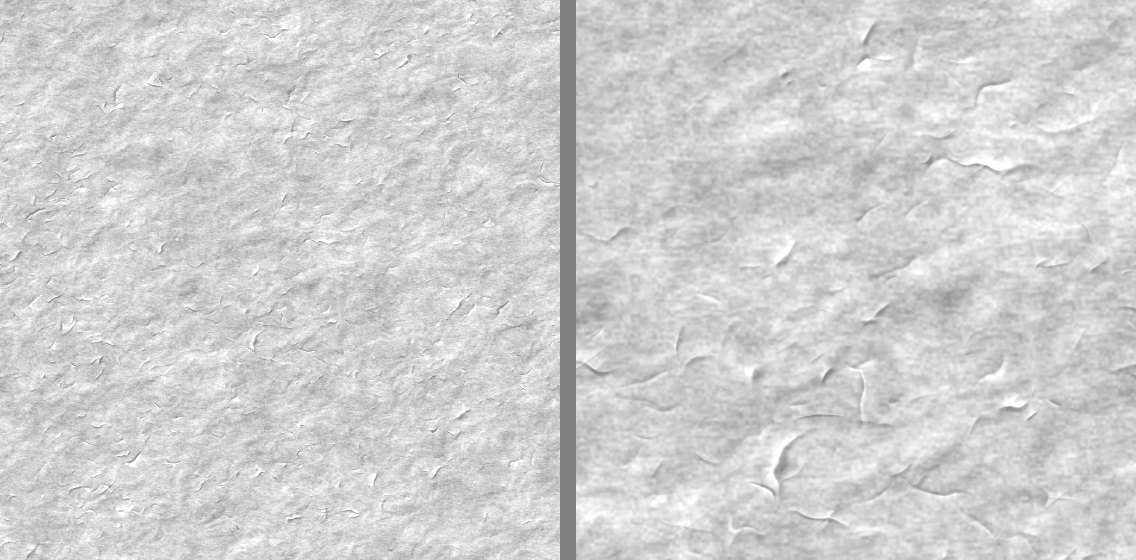
Left, the full canvas; right, a detail of the centre.
Reproduce this texture procedurally as a three.js fragment shader.

```glsl
varying vec2 vUv;

const float BASE_GREY = 0.822;
const float GRAIN_SLANT = 0.22;

// Sine-free hashes
float hash1(vec2 p) {
  vec3 q = fract(p.xyx * 0.1031);
  q += dot(q, q.yzx + 33.33);
  return fract((q.x + q.y) * q.z);
}

vec3 hash3(vec2 p) {
  vec3 q = fract(p.xyx * vec3(0.1031, 0.1030, 0.0973));
  q += dot(q, q.yxz + 33.33);
  return fract((q.xxy + q.yzz) * q.zyx);
}

// Coordinates in a frame turned by the given angle
vec2 turn(vec2 p, float angle) {
  float c = cos(angle), s = sin(angle);
  return vec2(c * p.x + s * p.y, c * p.y - s * p.x);
}

float noise(vec2 p) {
  vec2 cell = floor(p), f = fract(p);
  f = f * f * f * (f * (f * 6.0 - 15.0) + 10.0);
  float low = mix(hash1(cell), hash1(cell + vec2(1.0, 0.0)), f.x);
  float high = mix(hash1(cell + vec2(0.0, 1.0)), hash1(cell + 1.0), f.x);
  return mix(low, high, f.y);
}

// Layered noise centred on zero
float fbm(vec2 p) {
  float sum = 0.0, gain = 0.53;
  for (int i = 0; i < 4; i++) {
    sum += gain * (noise(p) - 0.5);
    p = turn(p, 0.45) * 2.03 + 17.3;
    gain *= 0.55;
  }
  return sum;
}

// Slope of a warped height field, lit from the upper left
float relief(vec2 p, vec2 lightStep) {
  vec2 warp = vec2(noise(p * 0.7 + 41.0), noise(p * 0.7 + 73.0)) - 0.5;
  p += 1.1 * warp;
  return fbm(p) - fbm(p + lightStep);
}

// One flake edge: a crisp step from a dark line to a fading highlight
float crease(vec2 p, float halfLength, float halfWidth, float bend, float shadow) {
  float along = p.x / halfLength;
  float across = (p.y + bend * halfLength * (along * along - 0.4)) / halfWidth;
  float taper = 1.0 - smoothstep(0.2, 1.0, abs(along));
  float lit = smoothstep(-0.5, 0.5, across);
  float highlight = exp(-0.55 * max(across, 0.0) / (0.25 + taper));
  float groove = exp(-0.9 * (across + 0.8) * (across + 0.8));
  return taper * mix(-shadow * groove, highlight, lit);
}

// Creases scattered over a jittered grid; size is half length and half width
float creases(vec2 uv, float cells, float density, vec2 size,
              float angle, float spread, float bend, float shadow) {
  vec2 home = floor(uv * cells);
  float sum = 0.0;
  for (int j = -1; j <= 1; j++) {
    for (int i = -1; i <= 1; i++) {
      vec2 cell = home + vec2(float(i), float(j));
      vec3 place = hash3(cell + cells * 3.7);
      vec3 form = hash3(cell + cells * 5.3 + 91.0);
      vec2 p = uv - (cell + place.xy) / cells;
      p = turn(p, angle + spread * (form.x + form.y - 1.0));
      p.y *= fract(place.x * 9.0) < 0.3 ? -1.0 : 1.0;
      float reach = size.x * mix(0.3, 1.0, form.z * form.z);
      float girth = size.y * mix(0.7, 1.3, form.y);
      float curl = bend * (2.0 * fract(form.x * 7.0) - 1.0);
      float vigour = fract(form.z * 5.0);
      float strength = step(place.z, density) * mix(0.15, 1.0, vigour * vigour);
      sum += strength * crease(p, reach, girth, curl, shadow);
    }
  }
  return sum;
}

// Paper-like tooth with faint level fibres
float tooth(vec2 uv) {
  float fibres = noise(uv * vec2(190.0, 470.0)) - 0.5;
  float specks = noise(turn(uv, 0.2) * 460.0 + 57.0) - 0.5;
  return fibres + specks;
}

void main() {
  vec2 slanted = turn(vUv, GRAIN_SLANT);

  // Soft tonal patches and small raised lumps
  float grey = BASE_GREY;
  grey += 0.185 * fbm(slanted * vec2(16.0, 25.0) + 5.0);
  grey += 0.29 * relief(slanted * vec2(31.0, 46.0) + 23.0, vec2(0.15, -0.32));

  // Folds gather in some areas more than in others
  float gather = mix(0.3, 1.25, smoothstep(0.3, 0.7, noise(slanted * vec2(15.0, 20.0))));
  vec2 ripple = vec2(noise(vUv * 80.0), noise(vUv * 80.0 + 31.0)) - 0.5;
  vec2 bent = vUv + 0.007 * ripple;
  grey += 0.22 * gather * creases(bent, 26.0, 0.75, vec2(0.028, 0.0019), 0.40, 1.0, 0.45, 1.0);
  grey += 0.17 * gather * creases(bent, 45.0, 0.75, vec2(0.016, 0.0016), 0.35, 1.2, 0.50, 1.0);
  grey -= 0.14 * gather * creases(bent, 33.0, 0.65, vec2(0.022, 0.0017), 0.30, 1.0, 0.45, 0.9);

  // Fine slanting scratches and rare upright nicks
  grey += 0.10 * creases(vUv, 26.0, 0.50, vec2(0.024, 0.0010), 0.80, 0.25, 0.05, 0.5);
  grey -= 0.18 * creases(bent, 9.0, 0.16, vec2(0.026, 0.0012), 1.60, 0.20, 0.08, 0.8);

  grey += 0.09 * tooth(vUv);
  gl_FragColor = vec4(vec3(clamp(grey, 0.55, 1.0)), 1.0);
}
```
